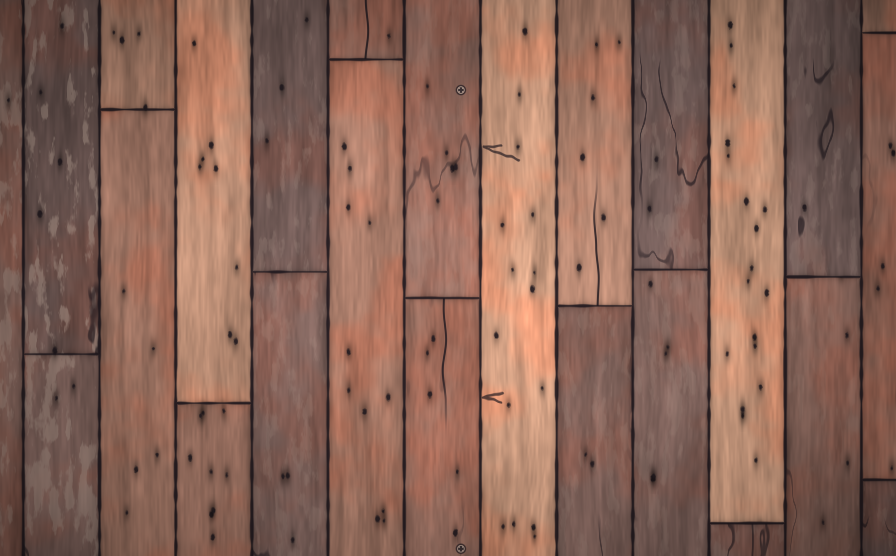
Give the GLSL for this texture, as a Shadertoy shader.

```glsl
// Weathered vertical wood planks in mixed browns, with dark gaps, nail holes, cracks and worn paint.
#define PITCH 0.1372        // plank width, in canvas heights
#define FIRST_EDGE 0.042    // left edge of the first whole plank
#define GAP 0.0024          // half width of the gaps
#define GRAIN 0.30          // grain contrast
#define WEAR 0.55           // strength of the pale flakes
#define HOLE_ROWS 9.0       // rows of cells that may hold nail holes
#define VIGNETTE 0.95

const vec3 GREY = vec3(0.42, 0.345, 0.335);
const vec3 RED = vec3(0.61, 0.44, 0.38);
const vec3 GOLD = vec3(0.79, 0.605, 0.495);
const vec3 FLAKE = vec3(0.70, 0.61, 0.56);
const vec3 DARK = vec3(0.13, 0.10, 0.12);

// Per column: height of the end joint, then tone above and below it (0 grey, 1 red, 2 gold).
const float JOINT[13] = float[](-1.0, 0.363, 0.803, 0.275, 0.511, 0.893, 0.464,
                                -1.0, 0.450, 0.515, 0.059, 0.502, 0.137);
const float UPPER[13] = float[](0.5, 0.15, 1.5, 1.75, 0.15, 0.8, 0.65, 1.9, 1.4, 0.1, 1.95, 0.1, 1.0);
const float LOWER[13] = float[](0.5, 0.35, 1.2, 1.1, 0.3, 1.2, 0.9, 1.9, 0.4, 0.35, 0.3, 0.65, 0.2);

float hash(vec2 p) {
    vec3 q = fract(p.xyx * vec3(0.1031, 0.1030, 0.0973));
    q += dot(q, q.yzx + 33.33);
    return fract((q.x + q.y) * q.z);
}

float noise(vec2 p) {
    vec2 i = floor(p), f = fract(p);
    f = f * f * (3.0 - 2.0 * f);
    return mix(mix(hash(i), hash(i + vec2(1, 0)), f.x),
               mix(hash(i + vec2(0, 1)), hash(i + vec2(1, 1)), f.x), f.y);
}

float fbm(vec2 p) {
    float sum = 0.0, amp = 0.5;
    for (int k = 0; k < 4; k++) {
        sum += amp * noise(p);
        p = p * 2.03 + 17.1;
        amp *= 0.5;
    }
    return sum / 0.9375;
}

float segment(vec2 p, vec2 a, vec2 b) {
    vec2 d = b - a;
    return length(p - a - d * clamp(dot(p - a, d) / dot(d, d), 0.0, 1.0));
}

void mainImage(out vec4 fragColor, in vec2 fragCoord) {
    vec2 uv = fragCoord / iResolution.xy;
    vec2 p = vec2(uv.x * 1.6135, uv.y);
    float aa = 1.0 / iResolution.y;

    // Plank layout
    float u = (p.x - FIRST_EDGE) / PITCH + 1.0;
    float column = clamp(floor(u), 0.0, 12.0);
    int c = int(column);
    float across = (u - column) * PITCH;
    float joint = JOINT[c];
    float topJoint = c == 12 ? 0.941 : 3.0;
    bool above = p.y > joint;
    float id = column * 3.0 + (above ? 1.0 : 0.0) + (p.y > topJoint ? 1.0 : 0.0);
    float tone = above ? UPPER[c] : LOWER[c];
    if (p.y > topJoint) tone = 1.4;
    vec3 color = tone < 1.0 ? mix(GREY, RED, tone) : mix(RED, GOLD, tone - 1.0);

    // Long grain, fine pores and broad stains
    vec2 q = p + vec2(id * 3.7, id * 1.3);
    q.x += 0.012 * noise(q * vec2(9.0, 5.0));
    float streaks = fbm(q * vec2(70.0, 4.5));
    float pores = noise(q * vec2(260.0, 38.0));
    float stains = fbm(q * vec2(13.0, 5.0));
    color *= 1.0 + GRAIN * (1.1 * (streaks - 0.5) + 0.4 * (pores - 0.5) + 1.1 * (stains - 0.5));
    color = mix(color, color * vec3(1.08, 0.95, 0.90), smoothstep(0.45, 0.75, fbm(q * 8.0)));

    // Pale flakes, strongest on grey planks at the left
    float greyness = clamp(1.2 - tone, 0.0, 1.0);
    float wear = WEAR * greyness * mix(1.0, 0.35, smoothstep(0.18, 0.4, p.x));
    float flakes = fbm(q * vec2(75.0, 24.0) + 5.0) + 0.35 * (stains - 0.5);
    color = mix(color, FLAKE, wear * smoothstep(0.54, 0.70, flakes));

    // Winding splits in grey wood
    float vein = abs(fbm(q * vec2(14.0, 4.0) + 40.0) - 0.5);
    float veinMask = greyness * smoothstep(0.56, 0.70, noise(q * vec2(8.0, 5.0) + 9.0));
    color = mix(color, DARK, 0.65 * veinMask * (1.0 - smoothstep(0.004, 0.022, vein)));

    // Nail holes with dark stains along the grain
    float row = floor(p.y * HOLE_ROWS);
    for (int k = 0; k < 4; k++) {
        vec2 seed = vec2(column * 7.0 + float(k) * 31.0, row * 5.0 + 3.0);
        if (hash(seed + 11.0) > 0.10 + 0.16 * tone) continue;
        vec2 center = vec2((0.18 + 0.64 * hash(seed)) * PITCH, (row + 0.25 + 0.5 * hash(seed + 47.0)) / HOLE_ROWS);
        vec2 d = vec2(across, p.y) - center;
        float size = mix(0.0018, 0.0042, hash(seed + 71.0));
        float hole = length(d * vec2(1.0, 0.65)) + 0.0015 * (noise(p * 300.0) - 0.5);
        color *= 1.0 - 0.35 * exp(-dot(d * vec2(170.0, 60.0), d * vec2(170.0, 60.0)));
        color = mix(color, DARK, 0.9 * (1.0 - smoothstep(size - aa, size + aa, hole)));
    }

    // Cracks that start at a joint
    bool cracked = (above && (c == 5 || c == 8)) || (!above && c == 6);
    if (cracked) {
        float bend = across - PITCH * (0.52 + 0.07 * (noise(vec2(p.y * 18.0, id)) - 0.5));
        float fade = 1.0 - smoothstep(0.12, 0.27, abs(p.y - joint));
        color = mix(color, DARK, 0.85 * fade * (1.0 - smoothstep(0.0006, 0.0012 + aa, abs(bend))));
    }

    // Paired gouges and screw heads
    for (int k = 0; k < 2; k++) {
        float n = float(k);
        vec2 g = vec2(across, p.y - 0.735 + 0.45 * n) + 0.004 * (noise(p * 90.0) - 0.5);
        float gouge = min(segment(g, vec2(0.005, 0.0), vec2(0.070 - 0.03 * n, -0.022 + 0.03 * n)),
                          segment(g, vec2(0.006, 0.0), vec2(0.038, 0.004 - 0.012 * n)));
        if (c == 7) color = mix(color, DARK, 0.7 * (1.0 - smoothstep(0.0008, 0.002 + aa, gouge)));
        vec2 s = p - vec2(0.830, 0.838 - 0.825 * n);
        float r = length(s);
        color = mix(color, DARK, 0.7 * (1.0 - smoothstep(0.008, 0.009 + aa, r)));
        color = mix(color, FLAKE, 0.85 * (1.0 - smoothstep(0.006, 0.006 + aa, r)));
        float slots = max(min(abs(s.x), abs(s.y)) - 0.001, r - 0.004);
        color = mix(color, DARK, 0.8 * (1.0 - smoothstep(0.0, aa, slots)));
    }

    // Gaps, with a soft shade and uneven edges
    float side = min(across, PITCH - across);
    float end = min(abs(p.y - joint), abs(p.y - topJoint));
    float edge = min(side, end + 0.0004) + 0.0022 * (noise(p * vec2(40.0, 55.0)) - 0.5);
    color *= 1.0 - 0.30 * exp(-edge * 220.0);
    color = mix(color, DARK, 0.92 * (1.0 - smoothstep(GAP - aa, GAP + aa, edge)));

    // Darker corners
    vec2 v = uv - 0.5;
    color *= 1.08 - VIGNETTE * dot(v, v);
    fragColor = vec4(clamp(color, 0.0, 1.0), 1.0);
}
```
